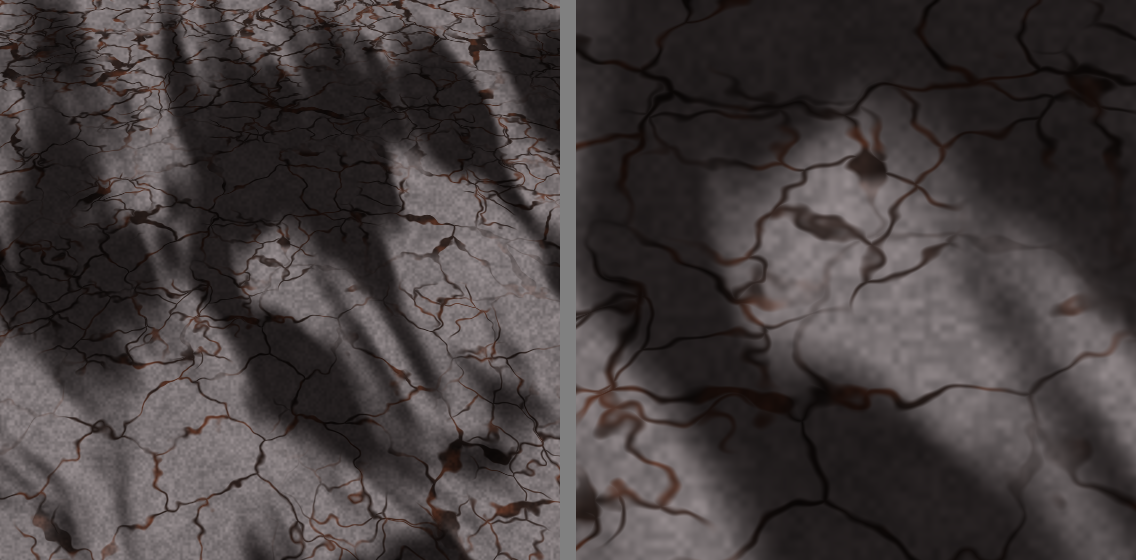
Left: the whole. Right: its middle third, enlarged.
Give the GLSL for this texture, as a Shadertoy shader.

```glsl
const vec3 STONE = vec3(0.490, 0.460, 0.465);
const vec3 SOIL = vec3(0.130, 0.085, 0.070);
const vec3 RUST = vec3(0.300, 0.155, 0.100);
const vec3 SHADE = vec3(0.265, 0.245, 0.245);  // light left inside a shadow

const float HORIZON = 1.83;       // height of the vanishing line
const float TILT = 1.85;          // foreshortening of the ground
const float CELLS = 10.5;         // slabs per unit of ground
const float CRACK_WIDTH = 0.0032;
const float CRACK_BLUR = 0.0032;
const float GRAIN_FREQ = 210.0;
const float GRAIN_AMOUNT = 0.36;
const vec2 STREAK_FREQ = vec2(15.0, 4.2);
const float STREAK_LEAN = 0.50;   // radians from vertical
const float STREAK_CONTRAST = 1.25;

float hash(vec2 p) {
    vec3 q = fract(p.xyx * 0.1031);
    q += dot(q, q.yzx + 33.33);
    return fract((q.x + q.y) * q.z);
}

vec2 hash2(vec2 p) {
    return vec2(hash(p), hash(p + 71.7));
}

float noise(vec2 p) {
    vec2 i = floor(p), f = fract(p);
    f = f * f * (3.0 - 2.0 * f);
    float low = mix(hash(i), hash(i + vec2(1, 0)), f.x);
    float high = mix(hash(i + vec2(0, 1)), hash(i + vec2(1, 1)), f.x);
    return mix(low, high, f.y);
}

float fbm(vec2 p) {
    float sum = 0.0, amp = 0.533;
    for (int i = 0; i < 4; i++) {
        sum += amp * noise(p);
        p = mat2(1.6, 1.2, -1.2, 1.6) * p + 11.3;
        amp *= 0.5;
    }
    return sum;
}

// Distance to the nearest border between Voronoi cells
float cellBorder(vec2 p) {
    vec2 base = floor(p), f = fract(p), nearest = vec2(0.0);
    float best = 8.0;
    for (int y = -1; y <= 1; y++)
    for (int x = -1; x <= 1; x++) {
        vec2 o = vec2(x, y);
        vec2 r = o + hash2(base + o) - f;
        if (dot(r, r) < best) {
            best = dot(r, r);
            nearest = r;
        }
    }
    float border = 8.0;
    for (int y = -2; y <= 2; y++)
    for (int x = -2; x <= 2; x++) {
        vec2 o = vec2(x, y);
        vec2 r = o + hash2(base + o) - f;
        vec2 gap = r - nearest;
        if (dot(gap, gap) > 0.0001)
            border = min(border, dot(0.5 * (r + nearest), normalize(gap)));
    }
    return border;
}

// Coverage of the wandering cracks; scale is ground units per canvas unit
float cracks(vec2 g, float scale) {
    vec2 bend = vec2(fbm(g * 1.6), fbm(g * 1.6 + 37.0)) - 0.5;
    vec2 jag = vec2(noise(g * 7.0), noise(g * 7.0 + 19.0)) - 0.5;
    vec2 q = g + 0.75 * bend + 0.10 * jag;

    float swell = smoothstep(0.58, 0.82, fbm(g * 1.7 + 5.0));
    float width = CRACK_WIDTH * (0.45 + 0.9 * noise(g * 4.0) + 3.2 * swell);
    float d = cellBorder(q) / scale;
    float wide = 1.0 - smoothstep(width - CRACK_BLUR, width + CRACK_BLUR, d);
    wide *= mix(0.25, 1.0, smoothstep(0.22, 0.45, noise(g * 1.4 + 8.0)));

    float fineD = cellBorder(q * 1.9 + 13.0) / (1.9 * scale);
    float fine = 1.0 - smoothstep(0.0, CRACK_WIDTH + 0.5 * CRACK_BLUR, fineD);
    fine *= 0.85 * smoothstep(0.50, 0.68, noise(g * 1.2 + 23.0));
    return max(wide, fine);
}

// Soft leaf streaks gathered in two bands
float foliageShadow(vec2 p) {
    float upper = (p.y - 0.50 - 0.40 * p.x) / 0.21;
    float lower = (p.x - 0.72 + 0.55 * p.y) / 0.13;
    float mass = exp(-upper * upper);
    mass = max(mass, 0.60 * exp(-lower * lower) * smoothstep(0.6, 0.4, p.y));
    mass = max(mass, 0.75 * smoothstep(0.45, 0.05, distance(p, vec2(0.95, 1.0))));
    mass = max(mass, 0.60 * smoothstep(0.22, 0.05, distance(p, vec2(0.93, 0.15))));

    vec2 bent = p + 0.10 * (vec2(noise(p * 4.0), noise(p * 4.0 + 9.0)) - 0.5);
    float lean = STREAK_LEAN + 0.20 * (p.x - 0.5);
    float c = cos(lean), s = sin(lean);
    vec2 q = vec2(c * bent.x + s * bent.y, c * bent.y - s * bent.x);
    float streak = 0.65 * noise(q * STREAK_FREQ + 3.0)
                 + 0.35 * noise(q * STREAK_FREQ * 2.1 + 41.0);
    float field = 0.56 * mass + STREAK_CONTRAST * (streak - 0.5);
    return smoothstep(0.06, 0.52, field);
}

void mainImage(out vec4 fragColor, in vec2 fragCoord) {
    vec2 p = fragCoord / iResolution.xy;

    // Ground plane receding towards the top
    float depth = 1.0 / (HORIZON - p.y);
    vec2 ground = CELLS * vec2((p.x - 0.5) * depth, TILT * depth);

    // Speckled stone
    float grain = 0.6 * noise(p * GRAIN_FREQ) + 0.4 * noise(p * GRAIN_FREQ * 0.47 + 17.0);
    float mottle = fbm(ground * 2.5 + 51.0) - 0.5;
    vec3 color = STONE * (1.0 + GRAIN_AMOUNT * (grain - 0.5) + 0.22 * mottle);

    // Soil and rust in the cracks
    float rust = smoothstep(0.40, 0.75, noise(ground * 5.0 + 29.0));
    vec3 fill = mix(SOIL, RUST, rust) * (0.7 + 0.6 * grain);
    color = mix(color, fill, 0.9 * cracks(ground, CELLS * depth));

    color *= mix(vec3(1.0), SHADE, foliageShadow(p));
    fragColor = vec4(color, 1.0);
}
```
